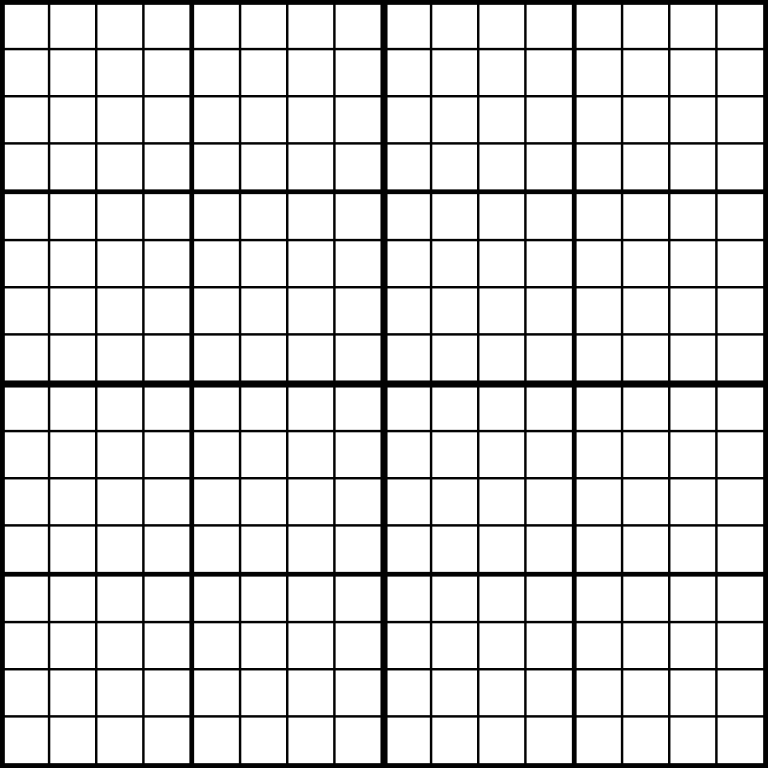
Give the GLSL for this pattern, as a three.js fragment shader.

```glsl
// Square black grid on white: 16 by 16 cells, with heavier quarter, centre and border lines.
varying vec2 vUv;

const vec3 PAPER = vec3(1.0);
const vec3 INK = vec3(0.008);

// Layout along each axis, in canvas units
const float BLOCK_START = 0.0025;
const float BLOCK_PITCH = 0.2487;
const float CELL_PITCH = 0.0614;
const float QUARTER_CENTER = 0.4987;
const float QUARTER_OFFSET = 0.249;

// Half widths of the lines
const float THIN = 0.0016;
const float QUARTER = 0.0031;
const float CENTER = 0.0046;
const float BORDER = 0.0063;

// Box-filtered ink coverage of a line at the given distance from its axis
float lineCoverage(float distanceToAxis, float halfWidth, float pixel) {
  return clamp((halfWidth - distanceToAxis) / pixel + 0.5, 0.0, 1.0);
}

// Distance to the nearest of the three thin lines inside a block of four cells
float thinLineDistance(float x) {
  float local = mod(x - BLOCK_START, BLOCK_PITCH);
  float index = clamp(floor(local / CELL_PITCH + 0.5), 1.0, 3.0);
  return abs(local - index * CELL_PITCH);
}

// All lines that cross one axis
float axisInk(float x, float pixel) {
  float thin = lineCoverage(thinLineDistance(x), THIN, pixel);
  float quarter = lineCoverage(abs(abs(x - QUARTER_CENTER) - QUARTER_OFFSET), QUARTER, pixel);
  float center = lineCoverage(abs(x - 0.5), CENTER, pixel);
  float border = lineCoverage(min(x, 1.0 - x), BORDER, pixel);
  return max(max(thin, quarter), max(center, border));
}

void main() {
  vec2 pixel = max(fwidth(vUv), vec2(0.00001));

  // Vertical lines run left to right, horizontal lines top to bottom
  float columns = axisInk(vUv.x, pixel.x);
  float rows = axisInk(1.0 - vUv.y, pixel.y);

  // Combine both sets of lines
  float ink = 1.0 - (1.0 - columns) * (1.0 - rows);
  gl_FragColor = vec4(mix(PAPER, INK, ink), 1.0);
}
```
